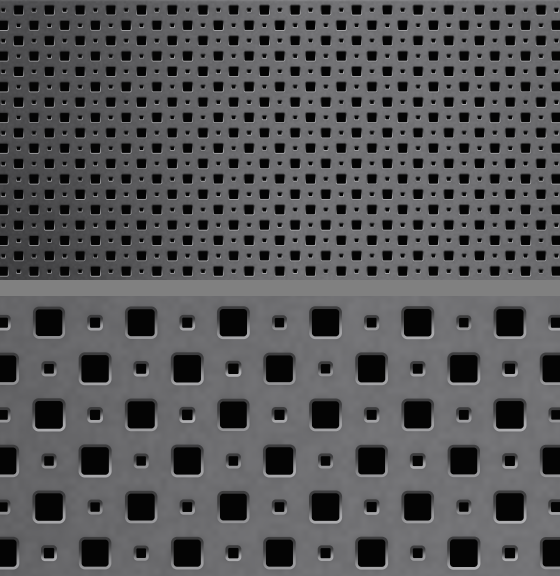
Top: the whole. Bottom: its middle third, enlarged.
This pattern is drawn by a WebGL 1 fragment shader. Its source:

```glsl
precision highp float;
// Perforated metal plate: a checkerboard of large and small rounded square holes.
// Each hole is a rounded-box distance in its grid cell, with a rim lit from below;
// the plate has a broad sheen from left to right and a fine value-noise grain.

uniform vec2 u_resolution;

// Lengths in canvas heights
const float PITCH = 0.05487;
const vec2 FIRST_HOLE = vec2(0.0117, 0.0359);

// Lengths in grid cells
const float LARGE_HALF = 0.295;
const float SMALL_HALF = 0.108;
const float RIM_WIDTH = 0.06;

const vec3 HOLE_COLOR = vec3(0.015);
const vec3 RIM_SHADE = vec3(0.22, 0.22, 0.225);
const vec3 RIM_LIGHT = vec3(0.68, 0.68, 0.69);
const vec3 METAL_TINT = vec3(0.99, 0.99, 1.012);

float hash(vec2 p) {
  vec3 q = fract(vec3(p.xyx) * 0.1031);
  q += dot(q, q.yzx + 33.33);
  return fract((q.x + q.y) * q.z);
}

float valueNoise(vec2 p) {
  vec2 cell = floor(p);
  vec2 f = fract(p);
  f = f * f * (3.0 - 2.0 * f);
  float low = mix(hash(cell), hash(cell + vec2(1.0, 0.0)), f.x);
  float high = mix(hash(cell + vec2(0.0, 1.0)), hash(cell + vec2(1.0)), f.x);
  return mix(low, high, f.y);
}

float roundedBox(vec2 p, float halfSize, float radius) {
  vec2 q = abs(p) - halfSize + radius;
  return length(max(q, 0.0)) + min(max(q.x, q.y), 0.0) - radius;
}

// Antialiased coverage of the region where dist is negative
float coverage(float dist, float pixel) {
  return clamp(0.5 - dist / pixel, 0.0, 1.0);
}

// Plate brightness; uv runs from 0 to 1 with y pointing down
vec3 plateColor(vec2 uv, vec2 p) {
  float sheen = mix(0.30, 0.455, smoothstep(-0.05, 0.6, uv.x));
  sheen -= 0.03 * smoothstep(0.75, 1.0, uv.x);
  sheen -= 0.05 * smoothstep(0.4, 1.0, uv.y) * (1.0 - smoothstep(0.0, 0.5, uv.x));
  float grain = valueNoise(p * 130.0) - 0.5;
  float cloud = valueNoise(p * vec2(22.0, 40.0) + 71.0) - 0.5;
  sheen += 0.03 * grain + 0.015 * cloud;
  return sheen * METAL_TINT;
}

// Lays one hole and its rim over the metal; q is the offset from its centre
vec3 punchHole(vec3 metal, vec2 q, float halfSize, float wear, float pixel) {
  float dist = roundedBox(q, halfSize, halfSize * 0.26);

  // Soft shadow in the metal around the rim
  float halo = exp(-max(dist - RIM_WIDTH, 0.0) * 18.0);
  vec3 color = metal * (1.0 - 0.07 * halo);

  // Rim: shaded above, bright along the lower edge
  float facing = (q.y + 0.22 * q.x) / halfSize;
  float light = smoothstep(-0.7, 1.1, facing) * mix(0.8, 1.1, wear);
  vec3 rim = mix(RIM_SHADE, RIM_LIGHT, light) * mix(0.85, 1.0, metal.g / 0.45);
  color = mix(color, rim, 0.9 * coverage(dist - RIM_WIDTH, pixel));

  return mix(color, HOLE_COLOR, coverage(dist, pixel));
}

void main() {
  vec2 p = gl_FragCoord.xy / u_resolution.y;
  p.y = 1.0 - p.y;
  vec2 uv = vec2(gl_FragCoord.x / u_resolution.x, p.y);

  // Grid cells centred on the holes
  vec2 grid = (p - FIRST_HOLE) / PITCH;
  vec2 cell = floor(grid + 0.5);
  vec2 offset = grid - cell;
  float pixel = 1.0 / (u_resolution.y * PITCH);

  // Large holes fall where column plus row is odd
  float isLarge = mod(cell.x + cell.y, 2.0);
  float wear = hash(cell + 17.0);
  float halfSize = mix(SMALL_HALF, LARGE_HALF, isLarge);
  halfSize += 0.012 * (wear - 0.5);

  vec3 color = plateColor(uv, p);

  // No holes beyond the first and last rows
  float inRows = step(-0.5, cell.y) * step(cell.y, 17.5);
  color = mix(color, punchHole(color, offset, halfSize, wear, pixel), inRows);

  // Thin bevel along the top edge
  color += 0.06 * (1.0 - smoothstep(0.002, 0.007, p.y));

  gl_FragColor = vec4(color, 1.0);
}
```
